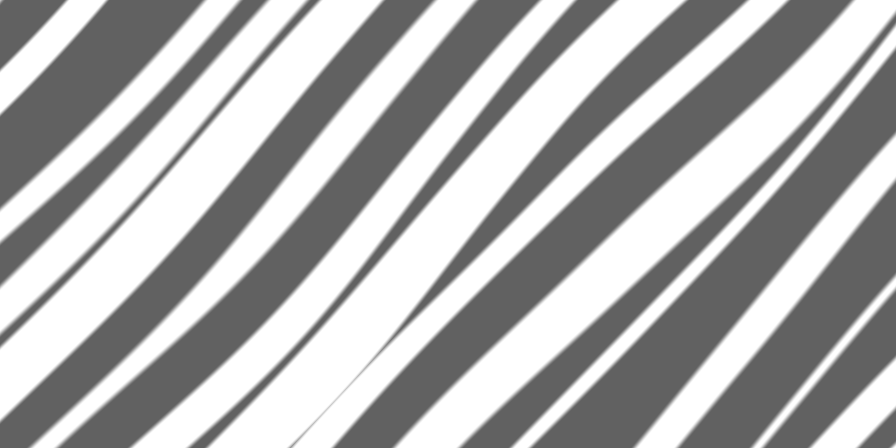
This pattern is drawn by a WebGL 1 fragment shader. Its source:

```glsl
precision highp float;

uniform vec2 u_resolution;

#define ANGLE 0.82        // stripe direction, radians
#define PITCH 0.16        // mean stripe spacing, in canvas heights
#define MIN_HALF 0.10     // narrowest half width, in pitches
#define MAX_HALF 0.365    // widest half width, in pitches
#define SCATTER 0.85      // how freely a stripe sits within its cell
#define DRIFT 0.55        // sideways wander along a stripe, in pitches
#define SWELL 0.14        // change of half width along a stripe
#define DRIFT_FREQ 0.8    // wander cycles per canvas height
#define SOFTNESS 0.0063   // half width of the blurred edge
#define GROUND vec3(0.38)
#define STRIPE vec3(1.0)

float hash(vec2 p) {
    vec3 q = fract(vec3(p.xyx) * 0.1031);
    q += dot(q, q.yzx + 33.33);
    return fract((q.x + q.y) * q.z);
}

float cornerSlope(vec2 cell, vec2 offset) {
    float a = 6.2832 * hash(cell + 71.0);
    return dot(vec2(cos(a), sin(a)), offset);
}

float gradientNoise(vec2 p) {
    vec2 i = floor(p);
    vec2 f = p - i;
    vec2 u = f * f * f * (f * (f * 6.0 - 15.0) + 10.0);
    vec2 e = vec2(1.0, 0.0);
    float low = mix(cornerSlope(i, f), cornerSlope(i + e.xy, f - e.xy), u.x);
    float high = mix(cornerSlope(i + e.yx, f - e.yx), cornerSlope(i + e.xx, f - e.xx), u.x);
    return mix(low, high, u.y);
}

// Coverage of stripe k; across is measured in pitches, along in canvas heights
float stripe(float k, float across, float along) {
    float id = k + 40.0;
    // A golden ratio sequence keeps the share of stripe to ground even
    float rank = fract(0.618 * id + 0.3 * hash(vec2(id, 3.0)));
    float halfWidth = mix(MIN_HALF, MAX_HALF, rank);
    float room = (0.5 - halfWidth) * SCATTER;
    float center = k + 0.5 + room * (2.0 * hash(vec2(id, 17.0)) - 1.0);

    // Neighbours share part of their wander, so they rarely merge
    center += DRIFT * gradientNoise(vec2(id * 0.37, along * DRIFT_FREQ));
    halfWidth += SWELL * gradientNoise(vec2(id * 0.73 + 50.0, along * DRIFT_FREQ));

    float edge = (abs(across - center) - halfWidth) * PITCH;
    float blur = SOFTNESS * mix(0.75, 1.25, hash(vec2(id, 29.0)));
    blur = max(blur, 0.7 / u_resolution.y);
    return 1.0 - smoothstep(-blur, blur, edge);
}

void main() {
    vec2 p = gl_FragCoord.xy / u_resolution.y;
    vec2 dir = vec2(cos(ANGLE), sin(ANGLE));
    float along = dot(p, dir);
    float across = dot(p, vec2(-dir.y, dir.x)) / PITCH;

    // Wandering stripes may reach into the cells beside their own
    float cell = floor(across);
    float cover = 0.0;
    for (int n = -1; n <= 1; n++) {
        cover = max(cover, stripe(cell + float(n), across, along));
    }
    gl_FragColor = vec4(mix(GROUND, STRIPE, cover), 1.0);
}
```
